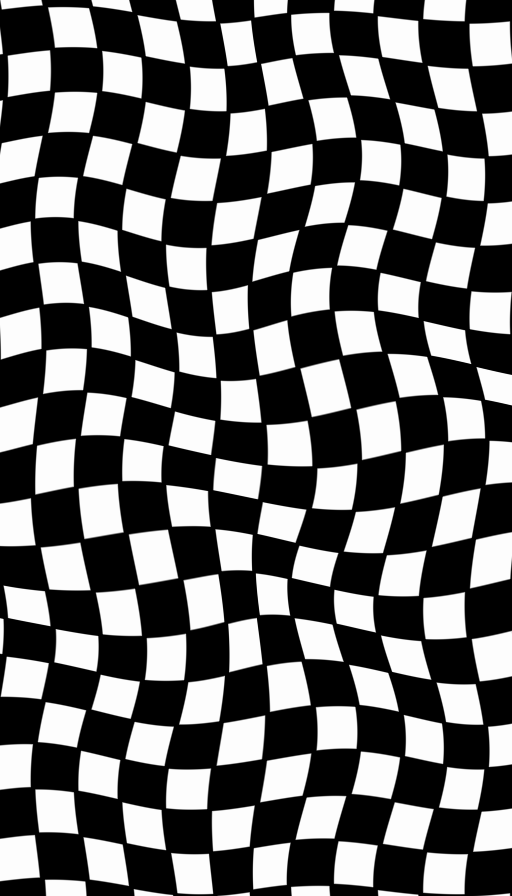
Give the GLSL for this pattern, as a WebGL 2 fragment shader.

```glsl
#version 300 es
precision highp float;
// Black and white checkerboard, about 12 by 20 cells, rippled like cloth.

uniform vec2 u_resolution;
out vec4 outColor;

const float TAU = 6.2831853;
const vec3 BLACK = vec3(0.0);
const vec3 WHITE = vec3(0.992);
const vec2 CELL_COUNT = vec2(11.68, 20.53);    // repeats across and down
const vec2 FIRST_CELL = vec2(0.333, 0.0);      // centre of cell (0, 0)
const vec2 WHITE_HALF_SIZE = vec2(0.447, 0.473); // white cells are a bit smaller

// Cosine wave with its crest at the given position.
float wave(float x, float crest, float period) {
    return cos(TAU * (x - crest) / period);
}

// Sideways sway: two ripples down the sheet, blended from left to right.
float swayX(vec2 cell) {
    float left = 0.125 + 0.213 * wave(cell.y, 2.0, 6.4)
                       + 0.133 * wave(cell.y, 2.0, 12.8);
    left *= mix(0.65, 1.0, smoothstep(-0.5, 1.5, cell.x));
    float amplitude = mix(0.32, 0.2, smoothstep(8.5, 11.5, cell.x));
    float right = 0.053 + amplitude * wave(cell.y, 3.9, 6.6);
    return mix(left, right, smoothstep(3.5, 7.0, cell.x));
}

// Vertical swell: a ripple across the sheet whose crest drifts right going down.
float swellY(vec2 cell) {
    float drift = smoothstep(6.0, 18.0, cell.y + 0.35 * (cell.x - 6.0));
    float crest = 4.3 + 6.0 * drift;
    float amplitude = 0.107 + 0.213 * sin(0.5 * TAU * clamp(cell.y / 21.0, 0.0, 1.0));
    float leftLift = 0.16 * (1.0 - smoothstep(0.0, 4.0, cell.x));
    return amplitude * wave(cell.x, crest, 6.2) - 0.107 - leftLift;
}

// Finds the flat cell coordinate that the ripples carry to this place.
vec2 unwarp(vec2 place) {
    vec2 cell = place;
    for (int i = 0; i < 8; i++) {
        cell = place - vec2(swayX(cell), swellY(cell));
    }
    return cell;
}

// Signed distance to a box with slightly rounded corners.
float boxDistance(vec2 p, vec2 halfSize, float radius) {
    vec2 q = abs(p) - halfSize + radius;
    return length(max(q, 0.0)) + min(max(q.x, q.y), 0.0) - radius;
}

// Coverage of the white cells, those with an even index sum.
float checker(vec2 cell, float softness) {
    vec2 index = floor(cell + 0.5);
    float isWhite = 1.0 - mod(index.x + index.y, 2.0);
    float d = boxDistance(cell - index, WHITE_HALF_SIZE, 0.015);
    return isWhite * (1.0 - smoothstep(-softness, softness, d));
}

void main() {
    vec2 uv = gl_FragCoord.xy / u_resolution;
    uv.y = 1.0 - uv.y;                          // rows count from the top
    vec2 cell = unwarp(uv * CELL_COUNT - FIRST_CELL);

    float pixel = CELL_COUNT.y / u_resolution.y;
    float white = checker(cell, 0.9 * pixel);
    outColor = vec4(mix(BLACK, WHITE, white), 1.0);
}
```
